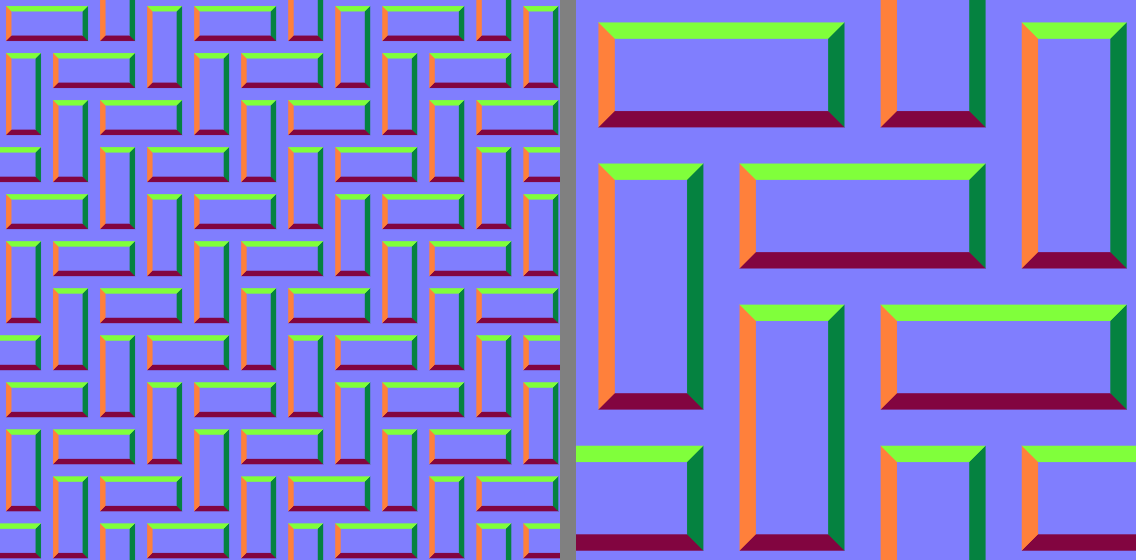
Left: the whole. Right: its middle third, enlarged.
A Shadertoy shader for this texture map:

```glsl
const vec3 FLAT = vec3(0.5, 0.495, 0.995);

// Distances from the brick's vertical and horizontal sides, positive inside.
// q receives the position relative to the brick centre.
vec2 herringbone(vec2 p, out vec2 q) {
    vec2 cell = floor(p);
    float k = mod(cell.x - cell.y, 4.0);

    // Steps 0 and 1 are the halves of a lying brick, 2 and 3 of a standing one
    vec2 size = k < 1.5 ? vec2(2.0, 1.0) : vec2(1.0, 2.0);
    vec2 corner = cell;
    if (k > 0.5 && k < 1.5) corner.x -= 1.0;
    if (k > 1.5 && k < 2.5) corner.y -= 1.0;

    q = p - corner - 0.5 * size;
    return 0.5 * size - 0.128 - abs(q);
}

void mainImage(out vec4 fragColor, in vec2 fragCoord) {
    // Cells are counted from the upper left, with y pointing down
    float cells = 512.0 / 43.0;
    vec2 uv = fragCoord / iResolution.xy;
    vec2 p = vec2(uv.x, 1.0 - uv.y) * cells;
    float soft = 0.65 * cells / iResolution.y;

    vec2 q;
    vec2 d = herringbone(p, q);
    float inside = min(d.x, d.y);

    // Slope colours of the four bevels, mitred at the corners
    vec3 sideSlope = q.x < 0.0 ? vec3(1.0, 0.5, 0.23) : vec3(0.02, 0.51, 0.25);
    vec3 endSlope = q.y < 0.0 ? vec3(0.5, 1.0, 0.23) : vec3(0.51, 0.02, 0.25);
    vec3 slope = mix(sideSlope, endSlope, smoothstep(-soft, soft, d.x - d.y));

    // The bevel is a band between the outer edge and the flat top
    float bevel = smoothstep(-soft, soft, inside)
                - smoothstep(-soft, soft, inside - 0.116);
    fragColor = vec4(mix(FLAT, slope, bevel), 1.0);
}
```
